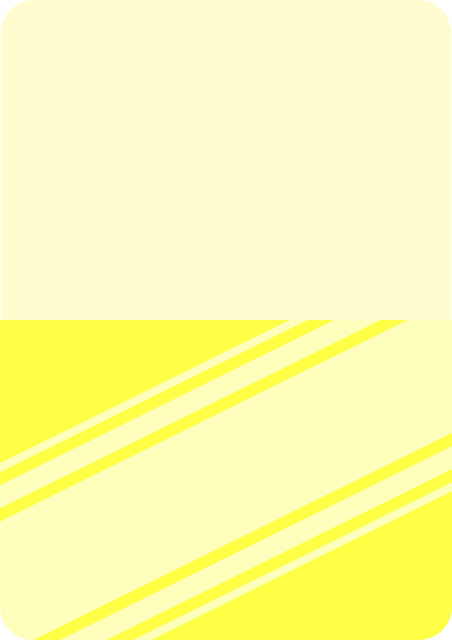
This background is drawn by a Shadertoy shader. Its source:

```glsl
// A rounded card: a plain cream panel above, a bright yellow panel below
// crossed by a wide pale diagonal flanked by mirrored thinner stripes.
// Built from signed distances, in units of the canvas height.

const vec3 PAPER  = vec3(1.0);
const vec3 CREAM  = vec3(1.0, 0.987, 0.816);
const vec3 PALE   = vec3(1.0, 1.0, 0.74);
const vec3 YELLOW = vec3(1.0, 1.0, 0.27);

const float SPLIT_HEIGHT  = 0.5;
const float CORNER_RADIUS = 0.052;
const float CREAM_INSET   = 0.0013;
const float STRIPE_SLOPE  = 0.4945;
const float STRIPE_START  = 0.0797; // height of the stripe axis at the left edge

// Smooth coverage of the region where the distance is negative
float coverage(float dist, float pixel) {
    return clamp(0.5 - dist / pixel, 0.0, 1.0);
}

float roundedBox(vec2 p, vec2 halfSize, float radius) {
    vec2 q = abs(p) - halfSize + radius;
    return length(max(q, 0.0)) + min(max(q.x, q.y), 0.0) - radius;
}

// Distance to a stripe lying at an offset from the axis
float stripe(float axisDist, float offset, float halfWidth) {
    return abs(axisDist - offset) - halfWidth;
}

// Central band and its two mirrored side stripes
float stripes(vec2 p) {
    vec2 normal = normalize(vec2(-STRIPE_SLOPE, 1.0));
    float axisDist = abs(dot(p - vec2(0.0, STRIPE_START), normal));
    float wide   = stripe(axisDist, 0.0, 0.0945);
    float medium = stripe(axisDist, 0.1291, 0.0161);
    float thin   = stripe(axisDist, 0.1699, 0.0063);
    return min(wide, min(medium, thin));
}

void mainImage(out vec4 fragColor, in vec2 fragCoord) {
    float pixel = 1.0 / iResolution.y;
    vec2 p = fragCoord * pixel;
    vec2 halfCard = 0.5 * vec2(iResolution.x * pixel, 1.0);

    // Lower panel with its stripes, then the upper panel
    vec3 color = mix(YELLOW, PALE, coverage(stripes(p), pixel));
    float upper = coverage(SPLIT_HEIGHT - p.y, pixel);
    color = mix(color, CREAM, upper);

    // Rounded outline, drawn in slightly at the sides of the upper panel
    vec2 halfSize = halfCard - vec2(CREAM_INSET * upper, 0.0);
    float card = roundedBox(p - halfCard, halfSize, CORNER_RADIUS);
    color = mix(PAPER, color, coverage(card, pixel));

    fragColor = vec4(color, 1.0);
}
```
